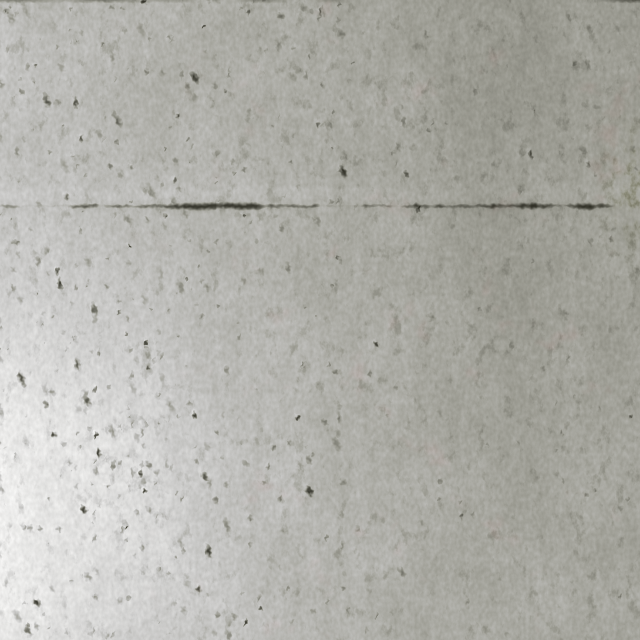
Reproduce this texture procedurally as a WebGL 2 fragment shader.

```glsl
#version 300 es
precision highp float;
// Weathered grey concrete wall with a cast seam, ragged air pits and a soft glow at the left.

uniform vec2 u_resolution;
out vec4 fragColor;

vec2 hash2(vec2 p) {
    vec3 q = fract(p.xyx * vec3(0.1031, 0.1030, 0.0973));
    q += dot(q, q.yzx + 33.33);
    return fract((q.xx + q.yz) * q.zy);
}

float cornerSlope(vec2 cell, vec2 offset) {
    float angle = 6.2832 * hash2(cell).x;
    return dot(vec2(cos(angle), sin(angle)), offset);
}

// Gradient noise, about -0.7 to 0.7
float noise(vec2 p) {
    vec2 i = floor(p), f = p - i;
    vec2 u = f * f * f * (f * (f * 6.0 - 15.0) + 10.0);
    vec2 e = vec2(1.0, 0.0);
    float low = mix(cornerSlope(i, f), cornerSlope(i + e, f - e), u.x);
    float high = mix(cornerSlope(i + e.yx, f - e.yx), cornerSlope(i + 1.0, f - 1.0), u.x);
    return mix(low, high, u.y);
}

float fbm(vec2 p) {
    float sum = 0.0, weight = 0.6;
    for (int i = 0; i < 4; i++) {
        sum += weight * noise(p);
        p = mat2(1.6, 1.2, -1.2, 1.6) * p + 17.3;
        weight *= 0.6;
    }
    return sum;
}

// Scattered upright pits; share is the chance that a cell holds one
float pits(vec2 p, float cells, float radius, float share) {
    vec2 g = p * cells;
    float depth = 0.0;
    for (int y = -1; y <= 1; y++) {
        for (int x = -1; x <= 1; x++) {
            vec2 cell = floor(g) + vec2(x, y);
            vec2 place = hash2(cell + 41.0);
            vec2 kind = hash2(cell + 97.0);
            vec2 d = (g - cell - place) / cells;
            d.x += d.y * (kind.x - 0.5) * 0.8;
            d.y *= mix(0.4, 1.0, place.x);
            float r = radius * mix(0.5, 1.2, kind.x * kind.x);
            float spot = 1.0 - smoothstep(0.1 * r, 1.5 * r, length(d));
            float present = 1.0 - smoothstep(share - 0.03, share + 0.03, kind.y);
            depth = max(depth, spot * present * mix(0.35, 1.0, place.y));
        }
    }
    return depth;
}

void main() {
    vec2 uv = gl_FragCoord.xy / u_resolution;

    // Broad light: bright lower left, dull column at the right
    vec2 g = (uv - vec2(-0.02, 0.21)) / vec2(0.38, 0.33);
    float shade = 0.612 + 0.13 * pow(1.0 - uv.x, 1.5) + 0.17 * exp(-dot(g, g));
    shade += 0.035 * (1.0 - uv.y);
    float column = (uv.x - 0.77) / 0.12;
    shade -= 0.03 * exp(-column * column) * smoothstep(0.1, 0.6, uv.y);

    // Clouds, upright streaks, crisp grain and dark blotches
    float cloud = fbm(uv * vec2(7.0, 5.0) + 3.0);
    shade += 0.06 * cloud;
    shade += 0.025 * noise(uv * vec2(42.0, 12.0));
    shade += 0.06 * fbm(uv * vec2(85.0, 60.0) + 31.0);
    shade += 0.045 * noise(uv * vec2(190.0, 130.0) + 9.0);
    float mottle = fbm(uv * vec2(46.0, 34.0) + 50.0);
    float blotch = smoothstep(0.1, 0.5, mottle + 0.25 * cloud);
    shade -= 0.085 * blotch;

    // Ragged pits crowd the left side and a narrow upright band
    vec2 ragged = vec2(noise(uv * 170.0), noise(uv * 170.0 + 60.0));
    vec2 worn = uv + 0.0045 * ragged;
    float band = (uv.x - 0.52) / 0.025;
    float crowd = 0.15 + 0.75 * (1.0 - smoothstep(0.2, 0.6, uv.x));
    crowd = crowd * clamp(0.7 + 1.6 * cloud + 0.6 * blotch, 0.1, 1.7) + 0.4 * exp(-band * band);
    float deep = pits(worn, 34.0, 0.0046, 0.17 * crowd);
    float faint = pits(worn + 0.37, 66.0, 0.0044, 0.27 * crowd);
    float rim = pits(worn + vec2(0.003, -0.004), 34.0, 0.0046, 0.17 * crowd);
    shade += 0.06 * rim * (1.0 - deep);
    shade *= 1.0 - 0.30 * faint;
    shade *= 1.0 - 0.72 * deep;

    // Cast seam: a ragged, broken dark line under a paler lip
    float fromSeam = uv.y - 0.678 - 0.002 * noise(uv * vec2(60.0, 20.0)) - 0.0018 * ragged.y;
    float wear = noise(vec2(uv.x * 9.0, 7.5)) + 0.7 * noise(vec2(uv.x * 34.0, 4.5));
    wear += 0.5 * noise(vec2(uv.x * 95.0, 11.5));
    float strength = clamp(0.4 + 1.1 * wear + 0.2 * uv.x, 0.05, 1.0);
    strength *= 1.0 - smoothstep(0.94, 0.965, uv.x);
    float halfWidth = 0.0016 + 0.0026 * strength * strength;
    float line = 1.0 - smoothstep(0.0, 1.8 * halfWidth, abs(fromSeam));
    float shadow = exp(-abs(fromSeam + 0.002) / 0.005);
    float lip = (fromSeam - 0.018) / 0.016;
    shade += 0.02 * exp(-lip * lip);
    shade *= 1.0 - 0.12 * strength * shadow;
    shade *= 1.0 - 0.66 * strength * line;
    float topEdge = smoothstep(0.994, 1.0, uv.y + 0.002 * ragged.x);
    shade *= 1.0 - topEdge * clamp(0.15 + 0.8 * noise(vec2(uv.x * 11.0, 1.5)), 0.0, 0.4);

    // Warm grey tint, fading in the light, with faint rust and moss stains
    float dull = 1.0 - smoothstep(0.58, 0.82, shade);
    vec3 color = vec3(shade) - vec3(0.0, 0.001, 0.006 + 0.032 * dull);
    float rust = smoothstep(0.2, 0.5, fbm(uv * 11.0 + 80.0)) * smoothstep(0.1, 0.5, uv.x);
    color += rust * vec3(0.014, -0.012, -0.008);
    vec2 m = (uv - vec2(0.99, 0.71)) / vec2(0.04, 0.08);
    float moss = exp(-dot(m, m)) * smoothstep(-0.2, 0.4, mottle);
    color -= moss * vec3(0.07, 0.07, 0.11);

    fragColor = vec4(clamp(color, 0.0, 1.0), 1.0);
}
```
